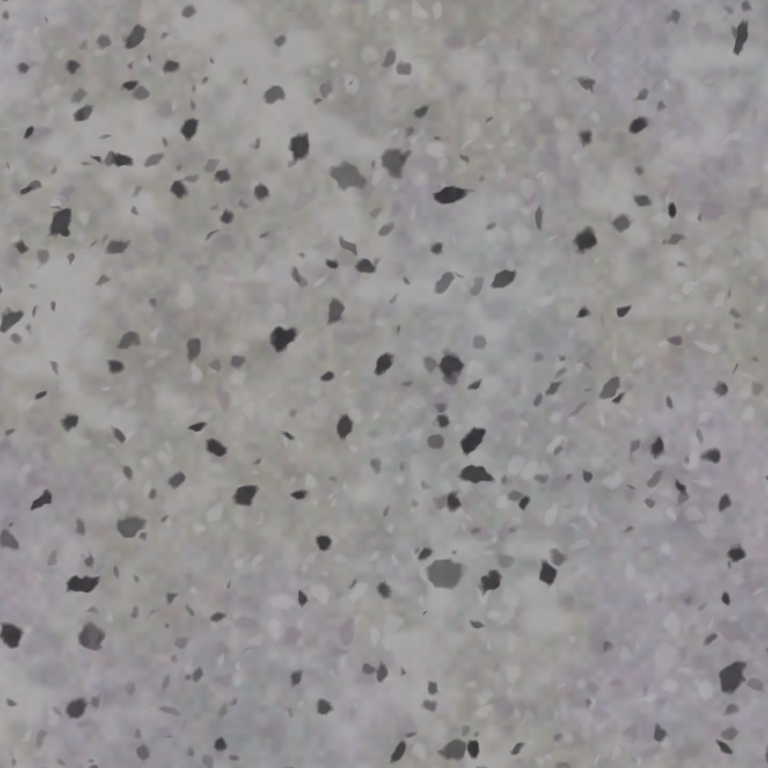
Give the GLSL for this texture, as a WebGL 2 fragment shader.

```glsl
#version 300 es
precision highp float;
// Weathered grey-lilac granite with dark, mauve and pale mineral grains.
uniform vec2 u_resolution;
out vec4 fragColor;

// Integer hash giving three values from 0 to 1
vec3 hash3(vec2 cell, float seed) {
  uvec3 v = uvec3(ivec3(cell, seed) + 4096) * 1664525u + 1013904223u;
  v.x += v.y * v.z; v.y += v.z * v.x; v.z += v.x * v.y;
  v ^= v >> 16u;
  v.x += v.y * v.z; v.y += v.z * v.x; v.z += v.x * v.y;
  return vec3(v >> 8u) / 16777216.0;
}

// Smooth value noise, three independent channels
vec3 noise3(vec2 p, float seed) {
  vec2 i = floor(p), f = fract(p);
  f = f * f * (3.0 - 2.0 * f);
  vec3 low = mix(hash3(i, seed), hash3(i + vec2(1, 0), seed), f.x);
  vec3 high = mix(hash3(i + vec2(0, 1), seed), hash3(i + vec2(1, 1), seed), f.x);
  return mix(low, high, f.y);
}

// Coverage by angular grains; radii is the smallest and largest half length
float grains(vec2 p, float cells, float density, vec2 radii, float soft, float seed) {
  float cover = 0.0;
  vec2 home = floor(p * cells);
  for (int y = -1; y <= 1; y++) {
    for (int x = -1; x <= 1; x++) {
      vec2 cell = home + vec2(x, y);
      vec3 place = hash3(cell, seed), form = hash3(cell, seed + 1.0);
      vec2 centre = (cell + 0.1 + 0.8 * place.xy) / cells;
      float clump = smoothstep(0.2, 0.8, noise3(centre * 5.0, seed + 2.0).x);
      if (place.z > density * (0.15 + 0.85 * clump)) continue;
      float angle = 0.85 + (form.x - 0.5) * 2.4;
      float c = cos(angle), s = sin(angle);
      float radius = mix(radii.x, radii.y, form.y * form.y);
      vec2 q = abs(mat2(c, -s, s, c) * (p - centre)) / radius;
      q.y /= mix(0.45, 0.9, form.z);
      float edge = (max(max(q.x, q.y), (q.x + q.y) * 0.74) - 1.0) * radius;
      float strength = mix(0.5, 1.0, fract(form.x * 7.0 + form.y * 5.0));
      cover = max(cover, strength * (1.0 - smoothstep(-soft, soft, edge)));
    }
  }
  return cover;
}

void main() {
  vec2 p = gl_FragCoord.xy / u_resolution.y;
  vec3 broad = noise3(p * 3.2, 1.0);
  vec3 patches = noise3(p * 11.0, 2.0);
  vec3 medium = noise3(p * 42.0, 3.0);
  vec3 fine = noise3(p * 105.0, 4.0);
  vec2 warped = p + (medium.xy - 0.5) * 0.011 + (fine.xy - 0.5) * 0.006;

  // Lilac ground drifting into warm and neutral stains
  vec3 color = vec3(0.595, 0.577, 0.603);
  float stain = smoothstep(0.42, 0.72, 0.65 * broad.x + 0.35 * patches.x);
  color = mix(color, vec3(0.583, 0.572, 0.558), stain);
  color = mix(color, vec3(0.578, 0.585, 0.588), 0.7 * smoothstep(0.5, 0.8, broad.y));

  // Soft mottling and faint colour flecks
  color += 0.035 * (patches.y - 0.5) + 0.06 * (medium.z - 0.5) + 0.05 * (fine.z - 0.5);
  color += (noise3(p * 65.0, 5.0) - 0.5) * vec3(0.03, 0.02, 0.03);

  // Mauve shadows
  float mauve = grains(warped, 30.0, 0.5, vec2(0.006, 0.017), 0.006, 10.0);
  color = mix(color, vec3(0.51, 0.475, 0.515), 0.65 * mauve);

  // Pale feldspar: loose blotches and small crystals
  float blotch = smoothstep(0.56, 0.76, 0.4 * broad.z + 0.35 * patches.z + 0.25 * medium.x);
  float pale = grains(warped, 34.0, 0.55, vec2(0.005, 0.015), 0.005, 20.0);
  color = mix(color, vec3(0.69, 0.685, 0.69), max(0.6 * blotch, 0.7 * pale));

  // Faint small specks, then bold dark grains with a soft rim
  float specks = grains(warped, 31.0, 0.36, vec2(0.004, 0.011), 0.004, 30.0);
  color = mix(color, vec3(0.34, 0.315, 0.335), 0.75 * specks);
  float dark = grains(warped, 15.0, 0.75, vec2(0.008, 0.021), 0.0045, 40.0);
  vec3 mineral = vec3(0.215, 0.205, 0.22) + 0.05 * (fine.x - 0.5);
  color = mix(color, mineral, dark);

  fragColor = vec4(color, 1.0);
}
```
